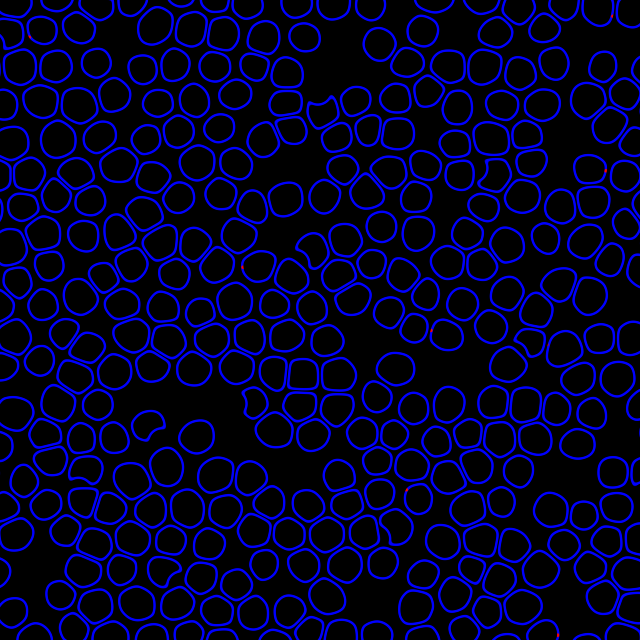
Write a Shadertoy shader that draws this pattern.

```glsl
const float TAU = 6.28318;
const float ROW = 0.866;      // row height of the hexagonal lattice
const vec3 BLUE = vec3(0.0, 0.0, 1.0);
const vec3 RED = vec3(1.0, 0.0, 0.0);

vec2 hash2(vec2 p) {
    vec2 k = vec2(dot(p, vec2(127.1, 311.7)), dot(p, vec2(269.5, 183.3)));
    return fract(sin(k) * 43758.5453);
}

float smoothMax(float a, float b, float k) {
    float h = max(k - abs(a - b), 0.0) / k;
    return max(a, b) + h * h * k * 0.25;
}

// Jittered lattice point
vec2 latticePoint(vec2 id) {
    vec2 base = vec2(id.x + 0.5 * mod(id.y, 2.0), id.y * ROW);
    return base + (hash2(id) - 0.5) * 0.7;
}

// Centre (xy) and radius (z) of a cell, pushed away from crowded neighbours
vec3 cellSeed(vec2 id) {
    if (hash2(id + 71.0).x < 0.055) return vec3(1e3, 1e3, 0.0);
    vec2 centre = latticePoint(id);
    vec2 push = vec2(0.0);
    for (int j = -1; j <= 1; j++)
    for (int i = -1; i <= 1; i++) {
        if (i == 0 && j == 0) continue;
        vec2 away = centre - latticePoint(id + vec2(i, j));
        float dist = length(away) + 1e-4;
        push += away / dist * max(0.95 - dist, 0.0) * 0.48;
    }
    return vec3(centre + push, 0.37 + 0.11 * hash2(id + 13.0).x);
}

// Signed distance to a slightly lopsided oval
float ovalDistance(vec2 q, float radius, vec2 id) {
    vec2 shape = hash2(id + 29.0), phase = hash2(id + 47.0) * TAU;
    float a = atan(q.y, q.x);
    float wobble = 0.1 * shape.x * cos(2.0 * a + phase.x)
                 + 0.04 * shape.y * cos(3.0 * a + phase.y)
                 + 0.012 * cos(5.0 * a + phase.x + phase.y);
    return length(q) - radius * (1.0 + wobble);
}

void mainImage(out vec4 fragColor, in vec2 fragCoord) {
    float scale = 16.5;
    vec2 p = fragCoord / iResolution.y * scale;
    float px = scale / iResolution.y;

    // Find the owning cell by power distance
    float row = floor(p.y / ROW + 0.5);
    vec2 home = vec2(floor(p.x - 0.5 * mod(row, 2.0) + 0.5), row);
    vec3 seeds[25];
    vec3 own = vec3(0.0);
    vec2 ownId = home;
    float best = 1e9;
    int ownIndex = 0;
    for (int n = 0; n < 25; n++) {
        vec2 id = home + vec2(n % 5 - 2, n / 5 - 2);
        vec3 s = cellSeed(id);
        seeds[n] = s;
        vec2 v = p - s.xy;
        float power = dot(v, v) - s.z * s.z;
        if (power < best) {
            best = power;
            own = s;
            ownId = id;
            ownIndex = n;
        }
    }

    // Flatten the oval where it meets its neighbours
    vec2 q = p - own.xy;
    float d = ovalDistance(q, own.z, ownId);
    for (int n = 0; n < 25; n++) {
        if (n == ownIndex) continue;
        vec3 s = seeds[n];
        vec2 v = p - s.xy;
        float power = dot(v, v) - s.z * s.z;
        float border = (best - power) / (2.0 * length(s.xy - own.xy));
        d = smoothMax(d, border + 0.045, 0.11);
    }

    // A few cells are dented
    vec2 rare = hash2(ownId + 91.0);
    vec2 dir = vec2(cos(rare.y * TAU), sin(rare.y * TAU));
    if (rare.x < 0.025) d = smoothMax(d, 0.36 - length(q - dir * 0.55), 0.1);

    // Thin outline, with rare red specks
    float line = 1.0 - smoothstep(-0.6 * px, 0.6 * px, abs(d) - 0.031);
    float speck = 1.0 - smoothstep(0.03, 0.06, length(q - dir * own.z));
    speck *= step(0.98, rare.x);
    fragColor = vec4(mix(BLUE, RED, speck) * line, 1.0);
}
```
